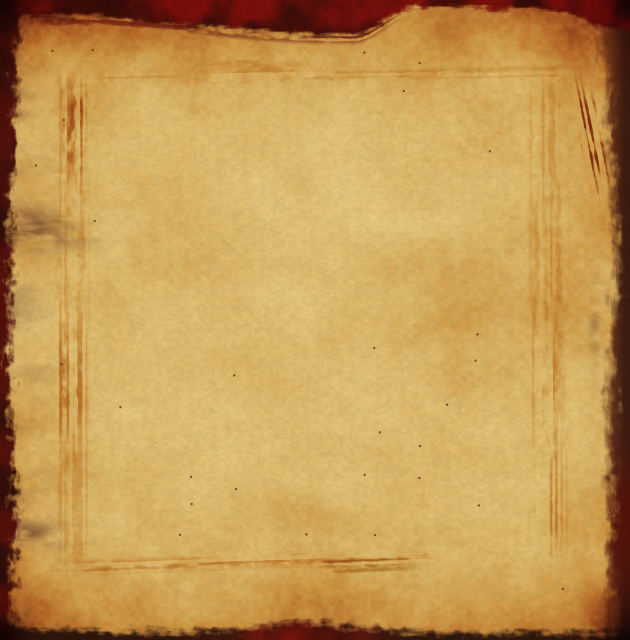
Write a Shadertoy shader that draws this texture.

```glsl
// Aged golden parchment with burnt red edges and a dry-brushed inner frame.

float hash(vec2 p) {
    return fract(sin(dot(p, vec2(127.1, 311.7))) * 43758.5453);
}

float noise(vec2 p) {
    vec2 i = floor(p), f = fract(p);
    f = f * f * (3.0 - 2.0 * f);
    return mix(mix(hash(i), hash(i + vec2(1, 0)), f.x),
               mix(hash(i + vec2(0, 1)), hash(i + vec2(1, 1)), f.x), f.y);
}

float fbm(vec2 p) {
    float sum = 0.0, amp = 0.533;
    for (int i = 0; i < 4; i++) {
        sum += amp * noise(p);
        p = mat2(1.6, 1.2, -1.2, 1.6) * p + 7.3;
        amp *= 0.5;
    }
    return sum;
}

// Soft elliptical spot.
float spot(vec2 p, vec2 center, vec2 radius) {
    vec2 q = (p - center) / radius;
    return exp(-dot(q, q));
}

// Dry brush stroke inside a box; q.x runs along the bristles, q.y across.
float brush(vec2 q, vec2 lo, vec2 hi) {
    vec2 soft = vec2(0.04, 0.007);
    vec2 box = smoothstep(lo - soft, lo + soft, q) * (1.0 - smoothstep(hi - soft, hi + soft, q));
    float bristle = noise(vec2(q.x * 5.0, q.y * 240.0));
    float fray = fbm(q * vec2(60.0, 150.0) + 3.7);
    return box.x * box.y * smoothstep(0.48, 0.78, bristle * 0.6 + fray * 0.5);
}

// Coverage of a ragged burnt edge, d being the distance past its border.
float burn(float d, float soft) {
    return 1.0 - smoothstep(-soft, soft, d);
}

// Paper tone from pale gold (0) through rust (3) to near black (5).
vec3 tone(float s) {
    vec3 c = mix(vec3(0.89, 0.77, 0.49), vec3(0.84, 0.70, 0.40), clamp(s + 1.0, 0.0, 1.0));
    c = mix(c, vec3(0.79, 0.58, 0.26), clamp(s, 0.0, 1.0));
    c = mix(c, vec3(0.71, 0.42, 0.16), clamp(s - 1.0, 0.0, 1.0));
    c = mix(c, vec3(0.54, 0.22, 0.09), clamp(s - 2.0, 0.0, 1.0));
    c = mix(c, vec3(0.34, 0.10, 0.06), clamp(s - 3.0, 0.0, 1.0));
    return mix(c, vec3(0.18, 0.05, 0.04), clamp(s - 4.0, 0.0, 1.0));
}

void mainImage(out vec4 fragColor, in vec2 fragCoord) {
    vec2 uv = fragCoord / iResolution.xy;
    vec2 p = fragCoord / iResolution.y;
    float x = uv.x, y = uv.y;
    float left = x, right = 1.0 - x, top = 1.0 - y, bottom = y;

    // Mottled paper, its stains and fine grain
    float cloud = fbm(p * vec2(4.0, 6.0) + 2.0);
    float blotch = fbm(p * 17.0 + 11.0);
    float grain = fbm(p * 120.0);
    float fiber = noise(p * vec2(210.0, 260.0));
    float s = 0.05 + (cloud - 0.5) * 1.5 + (blotch - 0.5) * 1.1;
    s += (grain - 0.5) * 0.8 + (fiber - 0.5) * 0.25;
    s += 0.55 * spot(uv, vec2(0.46, 0.2), vec2(0.09, 0.04));
    s += 0.35 * spot(uv, vec2(0.75, 0.52), vec2(0.13, 0.09));
    s -= 0.35 * spot(uv, vec2(0.52, 0.72), vec2(0.3, 0.16));
    s -= 0.35 * spot(uv, vec2(0.3, 0.35), vec2(0.18, 0.2));

    // Orange wear towards the edges and corners
    float wear = 0.75 + 0.6 * blotch;
    s += wear * (1.35 * exp(-pow(top / 0.12, 2.0)) + 0.95 * exp(-pow(bottom / 0.1, 2.0)));
    s += wear * (0.65 * exp(-left / 0.055) + 0.7 * exp(-right / 0.05));
    vec2 corner = min(uv, 1.0 - uv);
    s += 1.1 * exp(-dot(corner, corner) / 0.014);

    // Inner frame: left, right, top and bottom strokes
    vec2 tall = vec2(y, x), topLine = vec2(x, y - 0.022 * x), lowLine = vec2(x, y - 0.035 * x);
    s += 0.75 * brush(tall, vec2(0.12, 0.09), vec2(0.88, 0.14));
    s += 1.3 * brush(tall, vec2(0.73, 0.1), vec2(0.86, 0.135));
    s += 1.1 * brush(tall, vec2(0.33, 0.088), vec2(0.49, 0.135));
    s += 0.7 * brush(tall, vec2(0.15, 0.84), vec2(0.87, 0.9));
    s += 0.8 * brush(tall, vec2(0.14, 0.865), vec2(0.45, 0.885));
    s += 0.8 * brush(topLine, vec2(0.15, 0.862), vec2(0.9, 0.877));
    s += 0.8 * brush(topLine, vec2(0.34, 0.876), vec2(0.48, 0.9));
    s += 1.4 * brush(lowLine, vec2(0.12, 0.1), vec2(0.68, 0.118));
    float olive = brush(lowLine, vec2(0.53, 0.086), vec2(0.64, 0.106));
    s += 1.5 * olive;

    // Rust smear at the upper right
    vec2 smear = vec2(y, x + 0.2 * (y - 0.78));
    s += 2.7 * brush(smear, vec2(0.71, 0.922), vec2(0.86, 0.957));

    vec3 color = tone(s);
    color = mix(color, vec3(0.58, 0.45, 0.13), 0.5 * olive);

    // Purple-brown smudges creeping in from the left
    float smudge = spot(uv, vec2(0.035, 0.64), vec2(0.08, 0.026));
    smudge += 0.8 * spot(uv, vec2(0.03, 0.165), vec2(0.06, 0.018));
    smudge += 0.6 * exp(-x / 0.04) * smoothstep(0.45, 0.7, noise(vec2(x * 8.0, y * 24.0)));
    smudge += 0.4 * spot(uv, vec2(0.945, 0.49), vec2(0.009, 0.06));
    smudge *= smoothstep(0.2, 0.7, fbm(p * vec2(18.0, 55.0)));
    color = mix(color, vec3(0.43, 0.25, 0.15), clamp(smudge, 0.0, 0.75));

    // Ragged burnt border, with a painted red sweep along the top
    float jagWide = fbm(p * vec2(22.0, 130.0)) - 0.5;
    float jagTall = fbm(p * vec2(100.0, 28.0)) - 0.5;
    float speckle = fbm(p * 95.0 + 5.0) - 0.5;
    float sweep = 0.028 + 0.026 * smoothstep(0.12, 0.52, x) - 0.042 * smoothstep(0.56, 0.66, x)
                + 0.03 * smoothstep(0.86, 0.98, x);
    float dTop = top - sweep + 0.018 * jagWide + 0.012 * speckle;
    float dLeft = left - 0.014 - 0.012 * noise(vec2(y * 9.0, 4.0)) - 0.012 * smoothstep(0.65, 1.0, y)
                + 0.026 * jagTall + 0.025 * speckle;
    float dRight = right - 0.031 - 0.018 * smoothstep(0.85, 1.0, y) + 0.01 * smoothstep(0.45, 0.6, y)
                 * (1.0 - smoothstep(0.65, 0.75, y)) + 0.028 * jagTall + 0.018 * speckle;
    float dBottom = bottom - 0.012 - 0.013 * spot(vec2(x, 0), vec2(0.49, 0), vec2(0.1, 1))
                  - 0.018 * exp(-x / 0.07) + 0.018 * jagWide + 0.016 * speckle;
    vec3 red = mix(vec3(0.45, 0.035, 0.03), vec3(0.19, 0.03, 0.025), smoothstep(0.3, 0.7, blotch));
    vec3 brown = mix(vec3(0.36, 0.16, 0.08), vec3(0.19, 0.06, 0.04), smoothstep(0.035, 0.005, right) );
    brown = mix(brown, vec3(0.28, 0.03, 0.025), spot(vec2(0, y), vec2(0, 0.18), vec2(1, 0.1)));
    vec3 char = mix(vec3(0.13, 0.05, 0.035), red, spot(vec2(x, 0), vec2(0.48, 0), vec2(0.13, 1)));
    color = mix(color, brown, 0.92 * burn(dRight, 0.014));
    color = mix(color, char, 0.92 * burn(dBottom, 0.009));
    color = mix(color, mix(red, vec3(0.12, 0.03, 0.02), 0.45), 0.95 * burn(dLeft, 0.009));
    color = mix(color, red, 0.96 * burn(dTop, 0.006));
    float trail = brush(vec2(x, sweep - top), vec2(0.06, -0.012), vec2(0.62, 0.002));
    color = mix(color, vec3(0.42, 0.1, 0.05), 0.8 * trail);
    color *= 1.0 - 0.55 * exp(-dot(corner, corner) / 0.0016);

    // Sparse dark flecks
    vec2 cell = floor(p * 45.0), jitter = 0.3 + 0.4 * vec2(hash(cell + 3.1), hash(cell + 8.7));
    float fleck = step(0.985, hash(cell)) * (1.0 - smoothstep(0.04, 0.12, length(fract(p * 45.0) - jitter)));
    color = mix(color, vec3(0.3, 0.14, 0.06), 0.7 * fleck);

    fragColor = vec4(color * (0.96 + 0.08 * fiber), 1.0);
}
```
